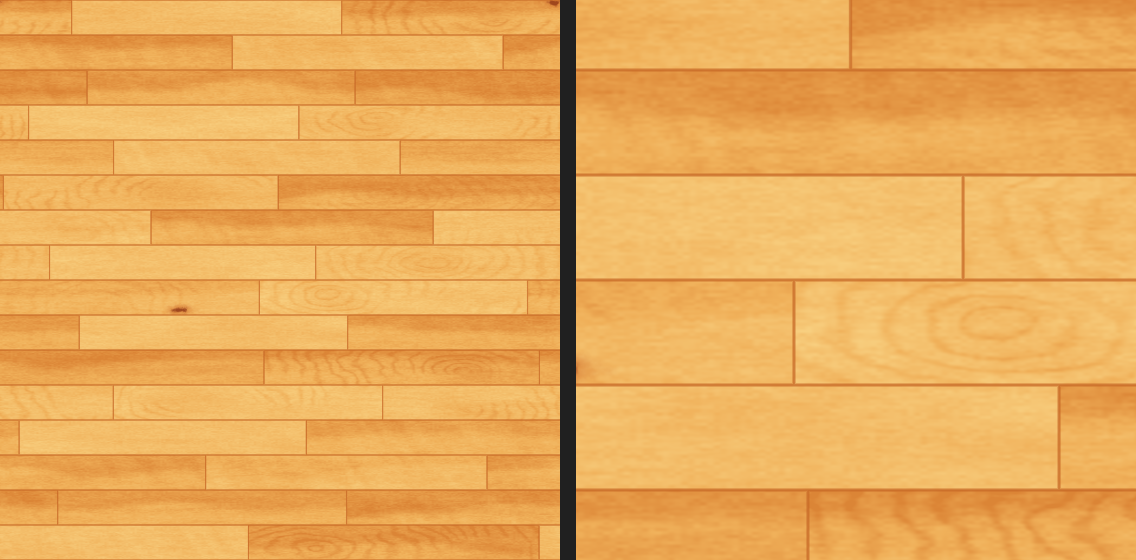
Left, the full canvas; right, a detail of the centre.
Reproduce this texture procedurally as a WebGL 1 fragment shader.

```glsl
precision highp float;
// Strip wood floor: sixteen rows of staggered honey-coloured planks with grain and knots.
uniform vec2 u_resolution;

float hash(vec2 p) {
  vec3 q = fract(p.xyx * vec3(0.1031, 0.1030, 0.0973));
  q += dot(q, q.yzx + 33.33);
  return fract((q.x + q.y) * q.z);
}

float noise(vec2 p) {
  vec2 i = floor(p), f = fract(p);
  f = f * f * (3.0 - 2.0 * f);
  return mix(mix(hash(i), hash(i + vec2(1.0, 0.0)), f.x),
             mix(hash(i + vec2(0.0, 1.0)), hash(i + 1.0), f.x), f.y);
}

float fbm(vec2 p) {
  float sum = 0.0, amp = 0.5;
  for (int i = 0; i < 4; i++) {
    sum += amp * noise(p);
    p = p * 2.03 + 17.3;
    amp *= 0.5;
  }
  return sum;
}

// Tone 0..1 runs from dark heartwood to pale sapwood.
vec3 woodColor(float tone) {
  vec3 heart = vec3(0.86, 0.52, 0.21);
  vec3 honey = vec3(0.94, 0.69, 0.35);
  vec3 sap = vec3(0.975, 0.82, 0.51);
  return tone < 0.5 ? mix(heart, honey, tone * 2.0) : mix(honey, sap, tone * 2.0 - 1.0);
}

void main() {
  vec2 uv = gl_FragCoord.xy / u_resolution;
  float pixel = 1.0 / min(u_resolution.x, u_resolution.y);

  // Two planks per row; the second wraps around the canvas edge.
  float row = floor(uv.y * 16.0);
  float v = fract(uv.y * 16.0);
  float start = 0.5 * fract(row * 0.43 + 0.3 * hash(vec2(row, 4.0)) + 0.65);
  float joint = 0.5 + 0.05 * (hash(vec2(row, 9.0)) - 0.5);
  float s = fract(uv.x - start);
  float second = step(joint, s);
  float x = s - joint * second;
  float id = row * 2.0 + second;
  float figure = hash(vec2(id, 21.0));
  vec2 seed = vec2(hash(vec2(id, 31.0)), hash(vec2(id, 47.0))) * 90.0;

  // Plank tone and broad streaks along the length
  float base = fract(id * 0.618 + 0.35 * hash(vec2(id, 2.0)));
  float tone = mix(0.40, 0.80, base);
  tone += 0.32 * (fbm(vec2(x * 7.0, v * 2.2) + seed) - 0.47);

  // Wavy heartwood band along the upper side
  float edge = 0.3 + 0.35 * hash(vec2(id, 13.0)) + 0.5 * (noise(vec2(x * 6.0, 0.5) + seed) - 0.5);
  float band = smoothstep(-0.12, 0.18, v - edge);
  tone -= 0.28 * band * smoothstep(0.75, 0.35, base);

  // Cathedral rings on about a third of the planks
  vec2 heart = vec2(x - 0.08 - 0.3 * hash(vec2(id, 5.0)), v - 0.2 - 0.5 * hash(vec2(id, 6.0)));
  float field = length(heart * vec2(9.0, 1.5)) + 0.9 * fbm(vec2(x * 9.0, v * 1.3) + seed);
  float rings = pow(0.5 + 0.5 * sin(field * 24.0), 3.0);
  float fade = smoothstep(0.3, 0.65, noise(vec2(x * 8.0, v * 2.0) + seed.yx));
  float strength = smoothstep(0.6, 0.75, figure);
  tone -= strength * (0.20 * rings * fade + 0.16 * smoothstep(1.4, 0.4, field));

  // Faint straight growth lines, and cross ripple on some planks
  float lines = noise(vec2(x * 5.0, v * 13.0 + 2.0 * noise(vec2(x * 8.0, v) + seed)) + seed);
  tone += 0.09 * (lines - 0.5);
  float ripple = noise(vec2(x * 65.0 + v * 2.5, v * 1.4) + seed);
  tone += 0.13 * (ripple - 0.5) * smoothstep(0.45, 0.2, figure);

  // Short fibres and fine pores
  float fibre = noise(vec2(x * 90.0, v * 30.0) + seed);
  float pores = noise(vec2(x * 260.0, v * 32.0) + seed.yx);
  tone += 0.12 * (fibre - 0.5) + 0.14 * (pores - 0.5);
  vec3 color = woodColor(clamp(tone, 0.0, 1.0));

  // A small reddish knot in every eighth row
  float hasKnot = second * step(6.5, mod(row, 8.0));
  vec2 knotPos = vec2(x - 0.38, (v - mix(0.14, 0.92, step(8.0, row))) / 16.0);
  float knot = length(knotPos / vec2(0.026, 0.010)) + 0.7 * (fbm(uv * 130.0) - 0.47);
  color = mix(color, vec3(0.84, 0.48, 0.20), 0.6 * hasKnot * smoothstep(1.3, 0.4, knot));
  color = mix(color, vec3(0.58, 0.23, 0.09), 0.85 * hasKnot * smoothstep(0.6, 0.15, knot));

  // Hairline seams between rows and at plank ends
  float rowGap = min(v, 1.0 - v) / 16.0;
  float endGap = min(min(s, 1.0 - s), abs(s - joint));
  float blur = max(pixel, 0.0012);
  float rowSeam = 1.0 - smoothstep(0.0003, 0.0003 + blur, rowGap);
  float endSeam = 1.0 - smoothstep(0.0003, 0.0003 + blur, endGap);
  color = mix(color, vec3(0.78, 0.41, 0.15), 0.75 * max(rowSeam, endSeam));

  gl_FragColor = vec4(color, 1.0);
}
```
